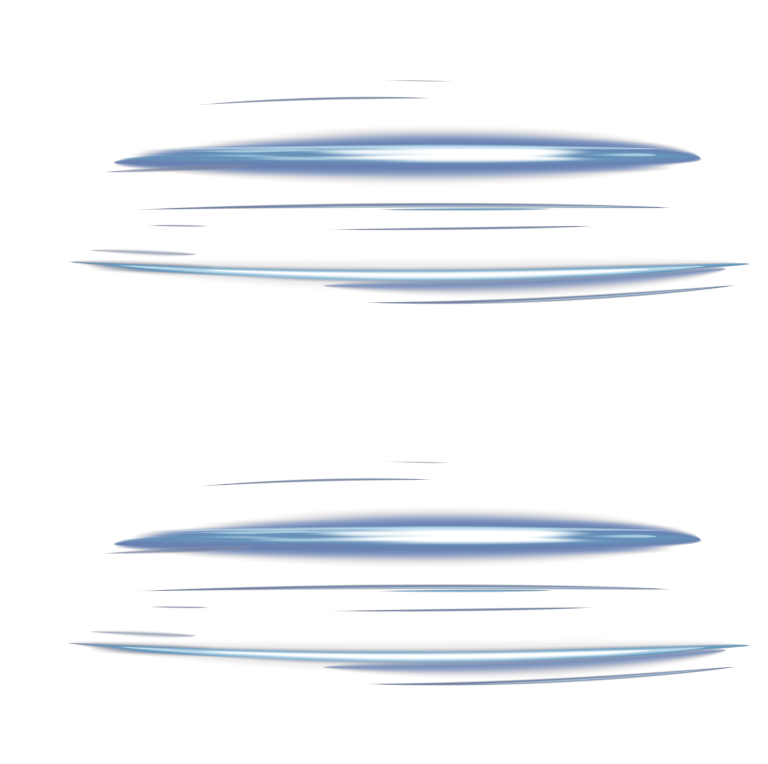
A Shadertoy shader for this background:

```glsl
// Two identical rows of glossy blue brush streaks on white paper.
// Each streak is a tapered, bowed band; soft bands are layered from
// grey fringe to blue body to white shine, with stretched gradient noise.

vec2 hashGradient(vec2 cell) {
    float a = 6.2832 * fract(sin(dot(cell, vec2(127.1, 311.7))) * 43758.5);
    return vec2(cos(a), sin(a));
}

float gradientNoise(vec2 p) {
    vec2 i = floor(p), f = fract(p);
    vec2 u = f * f * f * (f * (f * 6.0 - 15.0) + 10.0);
    vec2 e = vec2(1.0, 0.0);
    float low = mix(dot(hashGradient(i), f),
                    dot(hashGradient(i + e), f - e), u.x);
    float high = mix(dot(hashGradient(i + e.yx), f - e.yx),
                     dot(hashGradient(i + 1.0), f - 1.0), u.x);
    return mix(low, high, u.y);
}

// Coverage of a streak: ends = left and right x,
// path = left y, bow at the middle, right y; soft = feathered share of its width.
float streak(vec2 p, vec2 ends, vec3 path, float halfWidth, float soft) {
    float t = clamp((p.x - ends.x) / (ends.y - ends.x), 0.0, 1.0);
    float skewed = pow(t, 1.2);
    float width = halfWidth * pow(4.0 * skewed * (1.0 - skewed), 0.65);
    float center = mix(path.x, path.z, t) + path.y * 4.0 * t * (1.0 - t);
    float edge = 0.7 / iResolution.y;
    float band = 1.0 - smoothstep(width * (1.0 - soft) - edge, width + edge, abs(p.y - center));
    return band * min(1.0, width / edge);
}

// Lays down paint whose thin fringe is grey and whose dense part is coloured.
void paint(inout vec3 color, vec3 pigment, float cover) {
    vec3 fringe = vec3(0.64, 0.62, 0.64);
    color = mix(color, mix(fringe, pigment, smoothstep(0.1, 0.8, cover)), cover);
}

void mainImage(out vec4 fragColor, in vec2 fragCoord) {
    vec2 uv = fragCoord / iResolution.xy;
    // y runs downward inside each of the two rows
    vec2 p = vec2(uv.x, mod(1.0 - uv.y, 0.4993));

    // Bristle grain and ragged ends
    float grain = gradientNoise(p * vec2(7.0, 190.0));
    float fray = gradientNoise(vec2(p.x * 3.0, p.y * 120.0) + 17.0);
    vec2 q = p + vec2(0.035 * fray, 0.0);

    vec3 blue = vec3(0.41, 0.51, 0.70);
    vec3 teal = vec3(0.40, 0.60, 0.74);
    vec3 pale = vec3(0.76, 0.88, 0.94);
    vec3 slate = vec3(0.46, 0.52, 0.64);
    vec3 color = vec3(1.0);

    // Fine strokes above the wide streak
    paint(color, slate, 0.6 * streak(p, vec2(0.500, 0.589), vec3(0.1050, 0.0, 0.1066), 0.0010, 0.5));
    paint(color, slate, 0.9 * streak(p, vec2(0.255, 0.562), vec3(0.1375, -0.0035, 0.1285), 0.0020, 0.5));

    // Wide streak: blue body, teal heart, frayed left tip
    paint(color, blue, streak(q, vec2(0.140, 0.908), vec3(0.213, -0.0055, 0.206), 0.041, 0.62));
    paint(color, slate, 0.8 * streak(q, vec2(0.130, 0.330), vec3(0.225, 0.0, 0.217), 0.004, 0.7));
    float heart = streak(q, vec2(0.150, 0.905), vec3(0.208, -0.005, 0.206), 0.016, 0.7);
    color = mix(color, teal, heart * (0.75 + 0.5 * grain));

    // Its shine: solid on the right, breaking into bristles on the left
    float shine = streak(p, vec2(0.170, 0.855), vec3(0.2035, -0.002, 0.2030), 0.0130, 0.45);
    float solid = smoothstep(0.36, 0.56, p.x + 0.13 * grain)
                * (1.0 - smoothstep(0.71, 0.79, p.x + 0.10 * fray));
    float bristles = smoothstep(-0.05, 0.40, grain) * 0.7;
    color = mix(color, pale, shine * max(solid, bristles));
    color = mix(color, vec3(1.0), solid * streak(p, vec2(0.36, 0.81), vec3(0.2020, 0.0, 0.2020), 0.0115, 0.5));
    color = mix(color, pale, 0.85 * streak(p, vec2(0.180, 0.870), vec3(0.1960, -0.003, 0.1950), 0.0030, 0.8));

    // Fine strokes between the two large streaks
    paint(color, slate, streak(p, vec2(0.177, 0.874), vec3(0.2745, -0.0045, 0.2720), 0.0036, 0.5));
    color = mix(color, pale, 0.7 * streak(p, vec2(0.340, 0.850), vec3(0.2715, -0.0015, 0.2710), 0.0015, 0.8));
    paint(color, teal, 0.9 * streak(p, vec2(0.490, 0.720), vec3(0.2745, 0.0, 0.2735), 0.0022, 0.6));
    paint(color, slate, 0.75 * streak(p, vec2(0.192, 0.272), vec3(0.2950, 0.0, 0.2960), 0.0014, 0.5));
    paint(color, slate, 0.95 * streak(p, vec2(0.428, 0.772), vec3(0.3005, 0.0008, 0.2960), 0.0020, 0.5));
    paint(color, slate, 0.7 * streak(q, vec2(0.108, 0.252), vec3(0.3275, 0.0, 0.3335), 0.0045, 0.9));

    // Long curved streak: haze, violet shade below, blue body
    paint(color, blue, 0.38 * streak(p, vec2(0.090, 0.960), vec3(0.343, 0.0160, 0.345), 0.025, 1.0));
    paint(color, blue, 0.85 * streak(p, vec2(0.420, 0.945), vec3(0.374, 0.0065, 0.352), 0.021, 1.0));
    paint(color, slate, 0.8 * streak(q, vec2(0.085, 0.290), vec3(0.343, 0.0015, 0.354), 0.010, 0.9));
    paint(color, teal, streak(q, vec2(0.086, 0.966), vec3(0.343, 0.0165, 0.345), 0.0115, 0.65));

    // Its shine
    float gloss = streak(p, vec2(0.150, 0.920), vec3(0.347, 0.0135, 0.348), 0.0070, 0.6);
    color = mix(color, pale, gloss * (0.9 + 0.3 * grain));
    color = mix(color, vec3(1.0), streak(p, vec2(0.260, 0.850), vec3(0.353, 0.0075, 0.352), 0.0050, 0.7));

    // Lowest rising stroke
    paint(color, slate, streak(p, vec2(0.474, 0.958), vec3(0.3960, 0.0070, 0.3735), 0.0036, 0.5));
    color = mix(color, pale, 0.65 * streak(p, vec2(0.600, 0.935), vec3(0.3965, 0.0035, 0.3755), 0.0016, 0.8));

    fragColor = vec4(clamp(color, 0.0, 1.0), 1.0);
}
```
